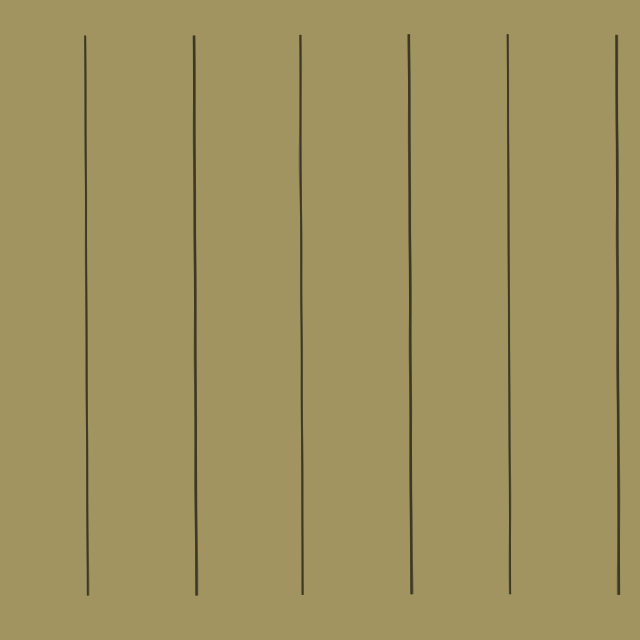
A Shadertoy shader for this pattern:

```glsl
// Six thin, slightly leaning dark grooves on a flat olive ground, tiling both ways.

const vec3  GROUND_COLOR = vec3(0.63, 0.58, 0.38);
const vec3  CORE_COLOR   = vec3(0.24, 0.22, 0.14);
const vec3  FRINGE_COLOR = vec3(0.40, 0.37, 0.24);

const int   LINE_COUNT   = 6;
const float FIRST_X      = 0.1351;   // mid-height position of the first line
const float MID_Y        = 0.508;
const float HALF_LENGTH  = 0.4375;
const float LEAN         = -0.0045;  // sideways drift per unit of height
const float CORE_HALF    = 0.0016;   // half width of the dark core
const float WIDTH_SWING  = 0.0002;   // every second line is a little heavier
const float FRINGE_EXTRA = 0.0003;   // fringe half width beyond the core
const float FRINGE_SHIFT = 0.0018;   // how far the fringe wanders sideways
const float END_SHIFT    = 0.0012;   // vertical stagger of the lines
const float WEAR_CELLS   = 6.0;      // whole number of noise cells up the canvas
const float TAU          = 6.2831853;

float hash(vec2 p) {
    vec3 q = fract(vec3(p.xyx) * 0.1031);
    q += dot(q, q.yzx + 33.33);
    return fract((q.x + q.y) * q.z);
}

// One-dimensional gradient noise that wraps after WEAR_CELLS cells.
float wrappedNoise(float y, float seed) {
    float cell = floor(y);
    float f = fract(y);
    float slopeA = 2.0 * hash(vec2(mod(cell, WEAR_CELLS), seed)) - 1.0;
    float slopeB = 2.0 * hash(vec2(mod(cell + 1.0, WEAR_CELLS), seed)) - 1.0;
    float blend = f * f * f * (f * (f * 6.0 - 15.0) + 10.0);
    return 2.0 * mix(slopeA * f, slopeB * (f - 1.0), blend);
}

// Uneven spacing: harmonics of the line index, periodic over all lines.
float spacingOffset(float i) {
    float a = TAU * i / float(LINE_COUNT);
    return 0.00033 - 0.0013 * cos(a) + 0.00451 * sin(a)
         + 0.0026 * cos(2.0 * a) - 0.00075 * sin(2.0 * a)
         - 0.00163 * cos(3.0 * a);
}

// Antialiased coverage of a box with the given half size.
float boxCoverage(vec2 p, vec2 halfSize, vec2 pixel) {
    vec2 c = clamp(0.5 + (halfSize - abs(p)) / pixel, 0.0, 1.0)
           - clamp(0.5 - (halfSize + abs(p)) / pixel, 0.0, 1.0);
    return c.x * c.y;
}

void mainImage(out vec4 fragColor, in vec2 fragCoord) {
    vec2 uv = fragCoord / iResolution.xy;
    vec2 pixel = 1.0 / iResolution.xy;
    vec3 color = GROUND_COLOR;

    for (int n = 0; n < LINE_COUNT; n++) {
        float i = float(n);

        // Local coordinates, wrapped around the tile
        float stagger = END_SHIFT * cos(TAU * (i - 0.5) / float(LINE_COUNT));
        vec2 p = uv - vec2(FIRST_X + i / float(LINE_COUNT) + spacingOffset(i),
                           MID_Y - stagger);
        p -= round(p);
        p.x -= LEAN * p.y;

        // Soft fringe that wanders to either side of the core
        float halfWidth = CORE_HALF - WIDTH_SWING * cos(0.5 * TAU * i);
        float sway = FRINGE_SHIFT * wrappedNoise(uv.y * WEAR_CELLS, i + 3.0);
        vec2 fringeSize = vec2(halfWidth + FRINGE_EXTRA, HALF_LENGTH);
        float fringe = boxCoverage(p - vec2(sway, 0.0), fringeSize, pixel);
        color = mix(color, FRINGE_COLOR, fringe);

        // Dark core
        float core = boxCoverage(p, vec2(halfWidth, HALF_LENGTH), pixel);
        color = mix(color, CORE_COLOR, core);
    }

    fragColor = vec4(color, 1.0);
}
```
